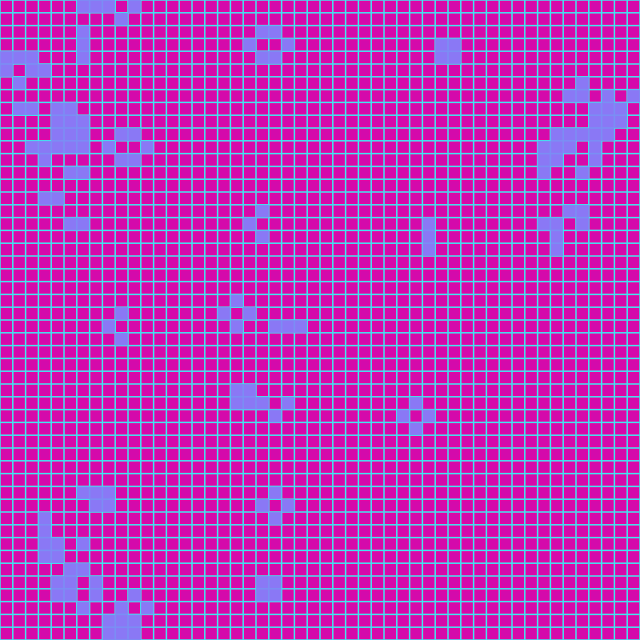
A Shadertoy shader for this pattern:

```glsl
// Draws a ruled magenta board with scattered cellular-automaton shapes in violet.

const float CELLS = 50.0;            // cells along the shorter side
const float LINE_HALF = 0.058;       // half line width, in cells
const float RIM_END = 0.145;         // inner end of the bright cell rim, in cells
const float LINE_OVER_LIVE = 0.2;    // how much the lines show through live cells
const int SHAPES = 18;               // small, regular shapes
const int PATCHES = 9;               // ragged patches, three to a colony
const float PATCH_RADIUS = 2.7;      // in cells
const float PATCH_FILL = 0.5;        // threshold for live cells in a patch
const int SAMPLES = 2;               // supersamples per axis

const vec3 DEAD = vec3(0.83, 0.04, 0.67);
const vec3 RIM = vec3(0.92, 0.00, 0.63);
const vec3 LIVE = vec3(0.54, 0.47, 0.96);
const vec3 LINE = vec3(0.24, 0.91, 0.95);

const vec2 COLONIES[3] = vec2[3](vec2(0.06, 0.78), vec2(0.12, 0.10), vec2(0.89, 0.74));

float hash(vec2 p) {
    vec3 q = fract(vec3(p.xyx) * 0.1031);
    q += dot(q, q.yzx + 33.33);
    return fract((q.x + q.y) * q.z);
}

// Offset from a centre on a board whose edges wrap around
vec2 wrapOffset(vec2 cell, vec2 centre) {
    vec2 d = cell - floor(centre * CELLS);
    return mod(d + 0.5 * CELLS, CELLS) - 0.5 * CELLS;
}

// Small shapes on whole-cell offsets
bool inShape(vec2 d, int kind) {
    vec2 a = abs(d);
    if (kind == 0) return d == clamp(d, 0.0, 1.0);              // block
    if (kind == 1) return a.x < 1.5 && a.y < 0.5;               // bar of three
    if (kind == 2) return abs(a.x + a.y - 1.0) < 0.5;           // diamond ring
    if (kind == 3) {                                            // long hexagonal ring
        float x = abs(d.x > 0.5 ? d.x - 1.0 : d.x);
        return abs(x + a.y - 1.0) < 0.5;
    }
    return a.x < 1.5 && abs(d.y - a.x) < 0.5;                   // small V
}

bool isLive(vec2 cell) {
    // Evenly spread shapes, moved out of the lower right
    for (int i = 0; i < SHAPES; i++) {
        vec2 centre = fract(0.37 + float(i) * vec2(0.7549, 0.5698));
        if (centre.x - centre.y > 0.3) centre.x -= 0.5;
        vec2 d = wrapOffset(cell, centre);
        if (hash(vec2(float(i), 7.0)) > 0.5) d = d.yx;
        if (inShape(d, i % 5)) return true;
    }
    // Ragged patches stacked in colonies near the sides
    float grain = 0.5 * (hash(cell + 3.0) + hash(floor(cell * 0.5) + 91.0));
    if (grain < PATCH_FILL) return false;
    for (int i = 0; i < PATCHES; i++) {
        float jitter = hash(vec2(float(i), 23.0)) - 0.5;
        vec2 centre = COLONIES[i % 3] + vec2(0.12 * jitter, 0.09 * float(i / 3 - 1));
        if (length(wrapOffset(cell, centre)) < PATCH_RADIUS) return true;
    }
    return false;
}

// Colour at a board position; blur is the filter width in cells
vec3 boardColour(vec2 p, float blur) {
    vec2 toLine = 0.5 - abs(fract(p) - 0.5);
    float dist = min(toLine.x, toLine.y);
    float line = clamp((LINE_HALF - dist) / blur + 0.5, 0.0, 1.0);
    if (isLive(mod(floor(p), CELLS))) return mix(LIVE, LINE, line * LINE_OVER_LIVE);
    float rim = clamp((RIM_END - dist) / blur + 0.5, 0.0, 1.0);
    return mix(mix(DEAD, RIM, rim), LINE, line);
}

void mainImage(out vec4 fragColor, in vec2 fragCoord) {
    float pixel = CELLS / min(iResolution.x, iResolution.y);
    float blur = pixel / float(SAMPLES);
    vec3 sum = vec3(0.0);
    for (int y = 0; y < SAMPLES; y++) {
        for (int x = 0; x < SAMPLES; x++) {
            vec2 shift = (vec2(x, y) + 0.5) / float(SAMPLES) - 0.5;
            sum += boardColour((fragCoord + shift) * pixel, blur);
        }
    }
    fragColor = vec4(sum / float(SAMPLES * SAMPLES), 1.0);
}
```
